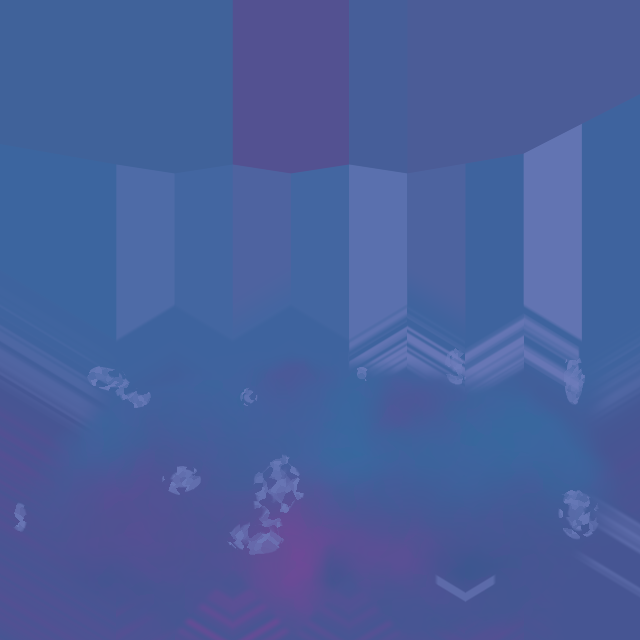
A three.js fragment shader for this background:

```glsl
// Folded blue and violet panels above pleated strata and a faceted drifting cloud.
varying vec2 vUv;

const float FOLDS = 11.0;
const vec3 BLUE = vec3(0.245, 0.39, 0.62);
const vec3 TEAL = vec3(0.225, 0.405, 0.625);
const vec3 INDIGO = vec3(0.275, 0.335, 0.575);
const vec3 VIOLET = vec3(0.335, 0.31, 0.575);
const vec3 MAGENTA = vec3(0.43, 0.29, 0.59);
const vec3 LILAC = vec3(0.405, 0.465, 0.71);
const vec3 DEEP = vec3(0.215, 0.335, 0.555);

// Sine-free hash
float hash(vec2 p) {
  vec3 h = fract(vec3(p.xyx) * 0.1031);
  h += dot(h, h.yzx + 33.33);
  return fract((h.x + h.y) * h.z);
}

float noise(vec2 p) {
  vec2 i = floor(p), f = fract(p);
  f = f * f * (3.0 - 2.0 * f);
  return mix(mix(hash(i), hash(i + vec2(1, 0)), f.x),
             mix(hash(i + vec2(0, 1)), hash(i + vec2(1, 1)), f.x), f.y);
}

float fbm(vec2 p) {
  float sum = 0.0, amp = 0.5;
  for (int i = 0; i < 4; i++) {
    sum += amp * noise(p);
    p = p * 2.03 + 7.1;
    amp *= 0.5;
  }
  return sum;
}

// Random value of the nearest scattered cell
float facet(vec2 p) {
  vec2 base = floor(p);
  float best = 9.0, value = 0.0;
  for (int y = -1; y <= 1; y++) {
    for (int x = -1; x <= 1; x++) {
      vec2 cell = base + vec2(float(x), float(y));
      vec2 d = cell + vec2(hash(cell), hash(cell + 41.0)) - p;
      if (dot(d, d) < best) { best = dot(d, d); value = hash(cell + 83.0); }
    }
  }
  return value;
}

float box(float x, float a, float b, float soft) {
  return smoothstep(a - soft, a + soft, x) * (1.0 - smoothstep(b - soft, b + soft, x));
}

float glow(vec2 p, vec2 centre, vec2 radius) {
  vec2 d = (p - centre) / radius;
  return exp(-dot(d, d));
}

float zigzag(float u) { return abs(mod(u, 2.0) - 1.0); }

// Lower rim of the upper canopy
float rim(float u) {
  return 0.729 + 0.014 * zigzag(clamp(u, 2.0, 7.0)) + 0.016 * max(2.0 - u, 0.0)
    + 0.0155 * max(u - 7.0, 0.0) + 0.031 * max(u - 9.0, 0.0);
}

float ridge(float u) { return 0.525 - 0.055 * zigzag(max(u, 2.0)) + 0.055 * max(2.0 - u, 0.0); }

vec3 canopy(float u) {
  vec3 c = mix(vec3(0.25, 0.385, 0.605), VIOLET - vec3(0.01, -0.008, 0.005), box(u, 4.0, 6.0, 0.01));
  c = mix(c, vec3(0.275, 0.37, 0.6), box(u, 6.0, 7.0, 0.01));
  return mix(c, vec3(0.295, 0.36, 0.592), box(u, 7.0, 12.0, 0.01));
}

vec3 panels(float u, float s) {
  float fade = smoothstep(-0.01, 0.07, s);
  vec3 c = mix(BLUE, TEAL, 0.5 * box(u, -1.0, 2.0, 0.01));
  c = mix(c, LILAC, 0.38 * box(u, 2.0, 3.0, 0.01) + 0.12 * box(u, 3.0, 6.0, 0.01));
  c = mix(c, LILAC, 0.68 * box(u, 6.0, 7.0, 0.01) + 0.87 * box(u, 9.0, 10.0, 0.01));
  float dusk = box(u, 4.0, 5.0, 0.01) + box(u, 7.0, 8.0, 0.01);
  return mix(c, vec3(0.31, 0.388, 0.625), 0.9 * dusk * fade);
}

// Parallel streaks following the folds
vec3 strata(vec2 p, float u, float s) {
  float lane = floor(max(u, 1.0));
  float fine = 0.6 * noise(vec2(s * 75.0, lane)) + 0.4 * noise(vec2(s * 190.0, lane + 20.0));
  vec3 c = mix(BLUE, INDIGO, smoothstep(-0.05, -0.2, s));
  c = mix(c, VIOLET, smoothstep(-0.18, -0.24, s) * fine * (1.0 - 0.6 * step(9.0, u)));
  float sheen = box(u, 6.0, 9.95, 0.02) * box(s, -0.1, -0.005, 0.008);
  sheen += 0.35 * (box(u, -1.0, 1.7, 0.4) * box(s, -0.19, -0.04, 0.015) + box(u, 10.3, 12.0, 0.3) * box(s, -0.14, -0.05, 0.02));
  c = mix(c, LILAC, sheen * smoothstep(0.25, 0.8, fine));
  float fall = p.y + 0.055 * (u - 10.0);
  float low = box(u, 9.5, 12.0, 0.3) * (1.0 - smoothstep(0.24, 0.25, fall));
  float bars = 0.7 * box(fall, 0.19, 0.237, 0.004) + 0.6 * box(fall, 0.122, 0.137, 0.003);
  vec3 slope = mix(INDIGO, LILAC, bars * (0.35 + 0.6 * noise(vec2(fall * 150.0, 3.0))));
  return mix(c, slope, low);
}

vec3 cloudColour(vec2 p, float grain) {
  vec3 c = mix(INDIGO, BLUE, smoothstep(0.12, 0.4, p.y));
  c = mix(c, VIOLET, min(0.85 * glow(p, vec2(0.21, 0.19), vec2(0.14, 0.13)) + 0.8 * glow(p, vec2(0.65, 0.36), vec2(0.1, 0.05)) + 0.5 * glow(p, vec2(0.47, 0.42), vec2(0.06, 0.06)), 1.0));
  c = mix(c, TEAL, min(0.9 * glow(p, vec2(0.81, 0.31), vec2(0.18, 0.08)) + 0.8 * glow(p, vec2(0.54, 0.36), vec2(0.05, 0.1)) + 0.7 * glow(p, vec2(0.51, 0.27), vec2(0.11, 0.045)) + 0.6 * glow(p, vec2(0.14, 0.35), vec2(0.07)), 1.0));
  c = mix(c, MAGENTA, min(0.9 * glow(p, vec2(0.46, 0.13), vec2(0.075, 0.11)) + 0.45 * glow(p, vec2(0.62, 0.13), vec2(0.09, 0.06)), 1.0));
  c = mix(c, DEEP, 0.6 * (glow(p, vec2(0.12, 0.06), vec2(0.09, 0.06)) + glow(p, vec2(0.53, 0.1), vec2(0.03)) + glow(p, vec2(0.73, 0.12), vec2(0.05, 0.03))));
  return c + (grain - 0.5) * vec3(0.035, -0.015, 0.01);
}

// Density of the pale flecks
float puffs(vec2 p) {
  float d = glow(p, vec2(0.165, 0.41), vec2(0.032, 0.02)) + glow(p, vec2(0.21, 0.38), vec2(0.03, 0.02));
  d += glow(p, vec2(0.435, 0.24), vec2(0.045, 0.055)) + glow(p, vec2(0.4, 0.16), vec2(0.05, 0.03));
  d += glow(p, vec2(0.285, 0.25), vec2(0.035, 0.025)) + 0.8 * glow(p, vec2(0.388, 0.38), vec2(0.018));
  d += glow(p, vec2(0.715, 0.43), vec2(0.025, 0.035)) + glow(p, vec2(0.565, 0.415), vec2(0.014));
  d += glow(p, vec2(0.897, 0.41), vec2(0.018, 0.045)) + glow(p, vec2(0.905, 0.2), vec2(0.04, 0.045));
  return d + 0.7 * glow(p, vec2(0.03, 0.19), vec2(0.025, 0.04));
}

void main() {
  vec2 p = vUv;
  float u = p.x * FOLDS, s = p.y - ridge(u);
  vec3 col = mix(strata(p, u, s), panels(u, s), smoothstep(-0.006, 0.002, s));

  // Cloud with chevrons showing through at its foot
  vec2 q = p + 0.06 * (vec2(fbm(p * 11.0), fbm(p * 11.0 + 17.0)) - 0.47);
  float grain = 0.5 * facet(q * 38.0) + 0.5 * fbm(q * 16.0);
  float body = 1.0 - smoothstep(0.88, 1.06, length((q - vec2(0.51, 0.21)) / vec2(0.46, 0.235)));
  vec3 cloud = cloudColour(q, grain);
  float foot = smoothstep(0.0, 0.02, 0.12 - p.y - 1.1 * abs(p.x - 4.0 / FOLDS));
  foot = max(foot, smoothstep(0.0, 0.02, 0.11 - p.y - 1.1 * abs(p.x - 6.0 / FOLDS)));
  float pleat = noise(vec2(s * 85.0, 5.0));
  cloud = mix(cloud, mix(INDIGO, MAGENTA, pleat * (1.0 - 0.5 * step(5.0, u))), 0.75 * foot);
  col = mix(col, cloud, body);
  float chevron = box(s, -0.41, -0.396, 0.002) * box(u, 7.5, 8.5, 0.04);
  col = mix(col, LILAC, 0.65 * chevron);

  // Pale broken flecks
  float fleck = smoothstep(0.5, 0.58, puffs(p) * (0.35 + 0.75 * facet(q * 75.0) + 0.35 * fbm(p * 40.0)));
  col = mix(col, LILAC + 0.03, fleck * (0.35 + 0.5 * facet(q * 110.0)));

  float canopyMask = smoothstep(-0.001, 0.001, p.y - rim(u));
  gl_FragColor = vec4(mix(col, canopy(u), canopyMask), 1.0);
}
```
